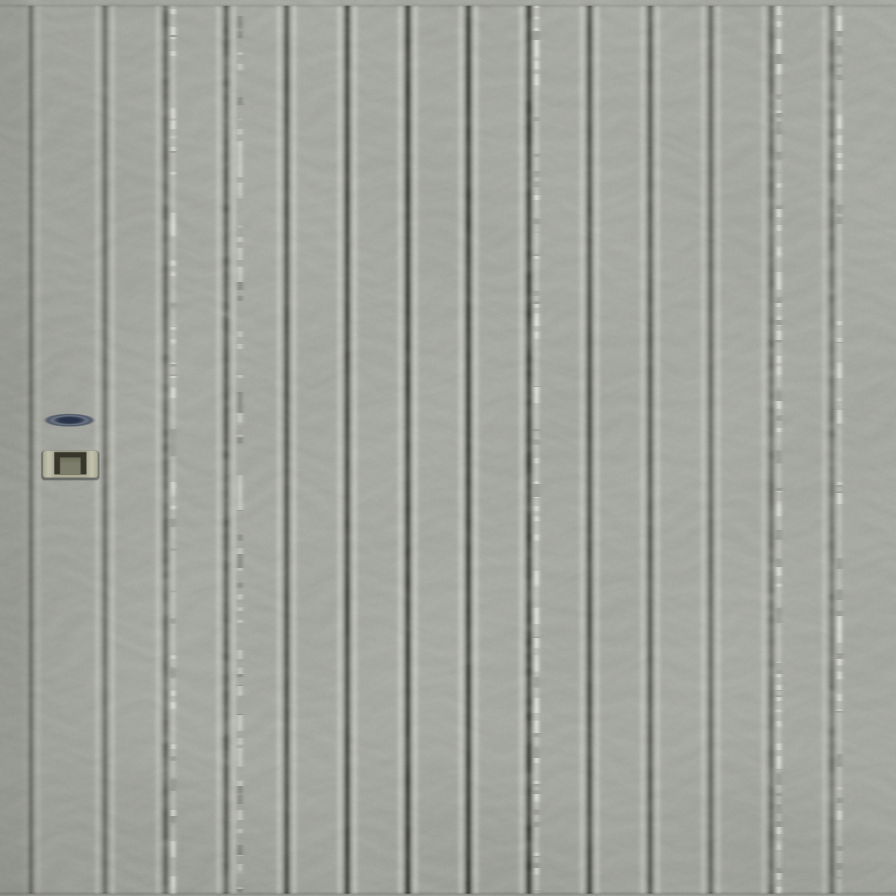
Reproduce this texture procedurally as a Shadertoy shader.

```glsl
// Grey ribbed metal door with thirteen vertical grooves, an edge seam and a recessed pull handle.
#define FIRST_GROOVE 0.1172
#define PITCH 0.0676
#define LAST_INDEX 12.0
#define SEAM_X 0.0345
#define GROOVE_WIDTH 0.0034
#define LIP_OFFSET 0.0086
#define LIP_WIDTH 0.0034
#define GRAIN 0.011
#define PAINT vec3(0.652, 0.662, 0.632)
#define HANDLE_POS vec2(0.0785, 0.482)
#define LOCK_POS vec2(0.0775, 0.531)

float hash(vec2 p) {
    return fract(sin(dot(p, vec2(12.99, 78.23))) * 43758.5);
}

// Smooth random signal along one axis, with its own sequence per seed
float signal(float t, float seed) {
    float i = floor(t);
    return mix(hash(vec2(i, seed)), hash(vec2(i + 1.0, seed)), smoothstep(0.0, 1.0, t - i));
}

float bump(float d, float width) {
    return exp(-d * d / (width * width));
}

float box(vec2 p, vec2 halfSize, float radius) {
    vec2 q = abs(p) - halfSize + radius;
    return length(max(q, 0.0)) + min(max(q.x, q.y), 0.0) - radius;
}

float fill(float d) {
    float px = 1.0 / min(iResolution.x, iResolution.y);
    return 1.0 - smoothstep(-px, px, d);
}

// Layered, warped sines: long faint horizontal ripples
float ripples(vec2 p) {
    float sum = 0.0, amp = 0.5;
    vec2 f = vec2(37.0, 190.0);
    for (int i = 0; i < 4; i++) {
        float warp = 2.3 * sin(p.x * f.x + 1.7 * sin(p.y * f.x * 0.6 + float(i)));
        sum += amp * sin(p.y * f.y + warp + 2.0 * sin(p.y * 23.0 + p.x * 41.0));
        f *= vec2(1.6, 1.43);
        amp *= 0.75;
    }
    return sum;
}

// Brightness change from the nearest groove: dark channel, pale lips, chipped paint
float grooveShade(vec2 uv) {
    float k = clamp(round((uv.x - FIRST_GROOVE) / PITCH), 0.0, LAST_INDEX);
    float d = uv.x - FIRST_GROOVE - k * PITCH;
    if (uv.x < 0.5 * (SEAM_X + FIRST_GROOVE)) {
        d = uv.x - SEAM_X;
        return -0.17 * bump(d, GROOVE_WIDTH) + 0.035 * bump(d - LIP_OFFSET, LIP_WIDTH);
    }
    float depth = mix(0.42, 1.0, bump(k - 5.6, 4.0));
    float uneven = 0.92 + 0.16 * signal(uv.y * 60.0, k);
    float shade = -0.34 * depth * uneven * bump(d, GROOVE_WIDTH);
    float lips = bump(d + LIP_OFFSET, LIP_WIDTH) + bump(d - LIP_OFFSET, LIP_WIDTH);
    shade += 0.085 * mix(0.5, 1.0, depth) * lips;

    // Broken pale and dark dashes beside the worn grooves
    bool worn = mod(k, 5.0) == 2.0 || abs(k - 6.0) == 5.0;
    if (worn) {
        float side = k == 2.0 ? 0.0155 : 0.0085;
        float clump = 0.3 * signal(uv.y * 14.0, k + 31.0);
        float dash = smoothstep(0.6, 0.75, signal(uv.y * 150.0, k + 7.0) + clump - 0.1);
        float tone = signal(uv.y * 75.0, k + 53.0) > 0.38 ? 0.11 : -0.1;
        shade += dash * tone * bump(d - side, 0.0036);
        shade += 0.09 * (signal(uv.y * 120.0, k + 19.0) - 0.5) * bump(d, 0.005);
    }
    return shade;
}

void mainImage(out vec4 fragColor, in vec2 fragCoord) {
    vec2 uv = fragCoord / iResolution.xy;

    // Painted sheet: broad shading, ripples and fine speckle
    float shade = -0.028 * (1.0 - smoothstep(0.0, 0.25, uv.x));
    shade -= 0.03 * (1.0 - smoothstep(0.0, 0.2, uv.y));
    shade -= 0.03 * (1.0 - smoothstep(0.02, SEAM_X, uv.x));
    shade += 0.007 * sin(uv.x * 19.0 + 2.0 * sin(uv.y * 7.0)) * sin(uv.y * 13.0 + 1.0);
    shade += GRAIN * ripples(uv);
    shade += GRAIN * (hash(floor(uv * 512.0)) - 0.5);

    // Grooves stop at the top and bottom rails
    float body = fill(abs(uv.y - 0.498) - 0.4955);
    shade += body * grooveShade(uv);
    shade -= 0.05 * bump(uv.y - 0.9935, 0.0018) + 0.07 * bump(uv.y - 0.0025, 0.0018);
    vec3 color = PAINT + shade;

    // Recessed pull handle: pale frame, dark pocket, grey back plate
    vec2 p = uv - HANDLE_POS;
    color *= 1.0 - 0.35 * fill(box(p - vec2(0.0, -0.0015), vec2(0.0325, 0.0165), 0.004));
    vec3 frame = vec3(0.67, 0.67, 0.59) + 0.08 * bump(abs(p.x) - 0.024, 0.004);
    color = mix(color, frame, fill(box(p, vec2(0.0305, 0.015), 0.003)));
    color = mix(color, vec3(0.21, 0.21, 0.17), fill(box(p - vec2(0.0, 0.001), vec2(0.018, 0.0125), 0.001)));
    vec3 plate = vec3(0.49, 0.49, 0.42) - 8.0 * max(p.y, 0.0);
    color = mix(color, plate, fill(box(p + vec2(0.0, 0.002), vec2(0.0115, 0.0095), 0.001)));

    // Plain oval lock cover
    vec2 q = (uv - LOCK_POS) / vec2(0.026, 0.0068);
    float oval = (length(q) - 1.0) * 0.0068;
    vec3 cover = mix(vec3(0.16, 0.20, 0.29), vec3(0.40, 0.44, 0.50), bump(length(q) - 0.75, 0.2));
    color = mix(color, cover, fill(oval));

    fragColor = vec4(clamp(color, 0.0, 1.0), 1.0);
}
```
